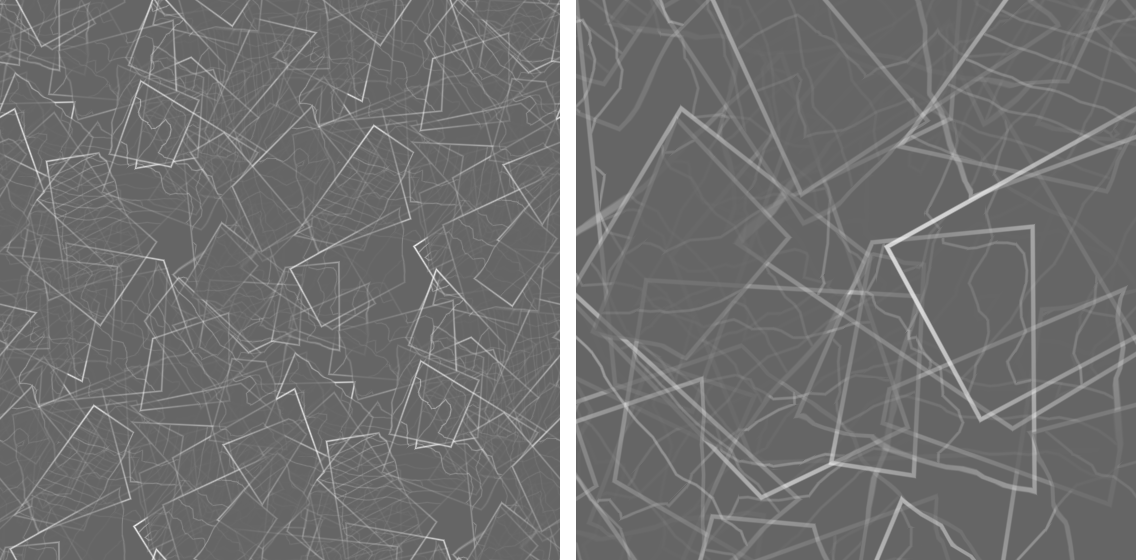
Left, the full canvas; right, a detail of the centre.
This pattern is drawn by a WebGL 2 fragment shader. Its source:

```glsl
#version 300 es
precision highp float;

#define CELLS 3
#define LAYERS 8
#define REACH 0.235
#define MAX_SIDE 0.13
#define SKEW 0.5
#define EDGE_WIDTH 0.0013
#define CONTOUR_WIDTH 0.0008
#define CONTOUR_INK 0.55
#define FACET_SCALE 24.0
#define MAX_COVER 0.75
#define BASE_GREY 0.398
#define LINE_GREY 1.0

uniform vec2 u_resolution;
out vec4 fragColor;

const float QUARTER_TURN = 1.570796;

// Integer hash: three values in 0..1
vec3 hash3(ivec3 key) {
    uvec3 v = uvec3(key) * 1664525u + 1013904223u;
    v.x += v.y * v.z; v.y += v.z * v.x; v.z += v.x * v.y;
    v ^= v >> 16u;
    v.x += v.y * v.z; v.y += v.z * v.x; v.z += v.x * v.y;
    return vec3(v >> 16u) / 65535.0;
}

vec2 direction(float angle) {
    return vec2(cos(angle), sin(angle));
}

// Noise on flat triangles: value in x, gradient in yz
vec3 facets(vec2 p, int seed) {
    ivec2 cell = ivec2(floor(p));
    vec2 f = fract(p);
    float a = hash3(ivec3(cell, seed)).x;
    float b = hash3(ivec3(cell + ivec2(1, 0), seed)).x;
    float c = hash3(ivec3(cell + ivec2(0, 1), seed)).x;
    float d = hash3(ivec3(cell + 1, seed)).x;
    vec2 slope = f.x > f.y ? vec2(b - a, d - b) : vec2(d - c, c - a);
    return vec3(a + dot(slope, f), slope);
}

// Two octaves give ragged, straight-segmented contours
vec3 raggedHeight(vec2 p, int seed) {
    vec3 coarse = facets(p * FACET_SCALE, seed);
    vec3 fine = facets(p * FACET_SCALE * 2.3, seed + 500);
    coarse.yz *= FACET_SCALE;
    fine.yz *= FACET_SCALE * 2.3;
    return coarse + 0.35 * fine;
}

float stroke(float dist, float width, float px) {
    return 1.0 - smoothstep(width - px, width + px, dist);
}

// Lays one translucent shard with bright corner and inner contours over the ink
float addShard(float ink, vec2 p, int seed, float px) {
    vec3 look = hash3(ivec3(seed, 11, 1));
    vec3 grain = hash3(ivec3(seed, 12, 2));
    float turn = look.x * 4.0 * QUARTER_TURN;
    vec3 height = raggedHeight(p, seed + 1000);

    // Skewed four-sided outline; one side is ragged
    float outline = -1.0;
    for (int side = 0; side < 4; side++) {
        vec3 h = hash3(ivec3(seed, side, 3));
        float bend = 2.0 * h.x - 1.0;
        vec2 normal = direction(turn + float(side) * QUARTER_TURN + SKEW * bend * abs(bend));
        float dist = dot(p, normal) - mix(0.02, MAX_SIDE, h.y);
        if (side == 3) dist += 0.014 * (height.x - 0.7);
        outline = max(outline, dist);
    }
    float inside = 1.0 - smoothstep(-px, px, outline);
    float limit = 1.0 - smoothstep(0.75 * REACH, REACH, length(p));

    // Light falls off away from one corner
    float lit = clamp(0.5 + 0.55 * dot(p, direction(turn + 0.5 * QUARTER_TURN)) / MAX_SIDE, 0.0, 1.0);
    float edge = stroke(abs(outline), EDGE_WIDTH, px);
    edge *= mix(0.16, 1.0, lit * lit) * mix(0.2, 1.0, look.y);

    // Contours range from ragged outlines to dense straight hatching
    float hatch = grain.x * grain.x * grain.x;
    vec2 tilt = direction(grain.y * 4.0 * QUARTER_TURN) * mix(16.0, 80.0, hatch);
    float rough = mix(1.1, 0.06, hatch);
    float level = dot(p, tilt) + rough * height.x;
    float slope = length(tilt + rough * height.yz);
    float nearest = round(level);
    float contour = stroke(abs(level - nearest) / max(slope, 1.0), CONTOUR_WIDTH, px);
    contour *= smoothstep(3.0, 10.0, slope) * hash3(ivec3(int(nearest), seed, 4)).x;
    contour *= CONTOUR_INK * mix(0.15, 1.0, grain.z) * mix(0.35, 1.0, lit) * inside;

    ink *= 1.0 - MAX_COVER * look.z * inside * limit;
    return mix(ink, 1.0, max(edge, contour) * limit);
}

void main() {
    vec2 p = gl_FragCoord.xy / u_resolution.y;
    float px = 1.0 / u_resolution.y;

    // Diagonal lattice, repeating at half the canvas in both directions
    vec2 lattice = vec2(p.x + p.y, p.x - p.y) * float(CELLS);
    float ink = 0.0;
    for (int layer = 0; layer < LAYERS; layer++) {
        vec2 q = lattice + hash3(ivec3(layer, 7, 5)).xy;
        for (int k = 0; k < 9; k++) {
            vec2 cell = floor(q) + vec2(k % 3 - 1, k / 3 - 1);
            ivec2 wrapped = ivec2(mod(cell + 0.5, float(CELLS)));
            int seed = (layer * CELLS + wrapped.y) * CELLS + wrapped.x;
            vec2 d = q - cell - hash3(ivec3(seed, 9, 6)).xy;
            vec2 local = 0.5 * vec2(d.x + d.y, d.x - d.y) / float(CELLS);
            if (length(local) < REACH) ink = addShard(ink, local, seed, px);
        }
    }
    fragColor = vec4(vec3(mix(BASE_GREY, LINE_GREY, ink)), 1.0);
}
```
